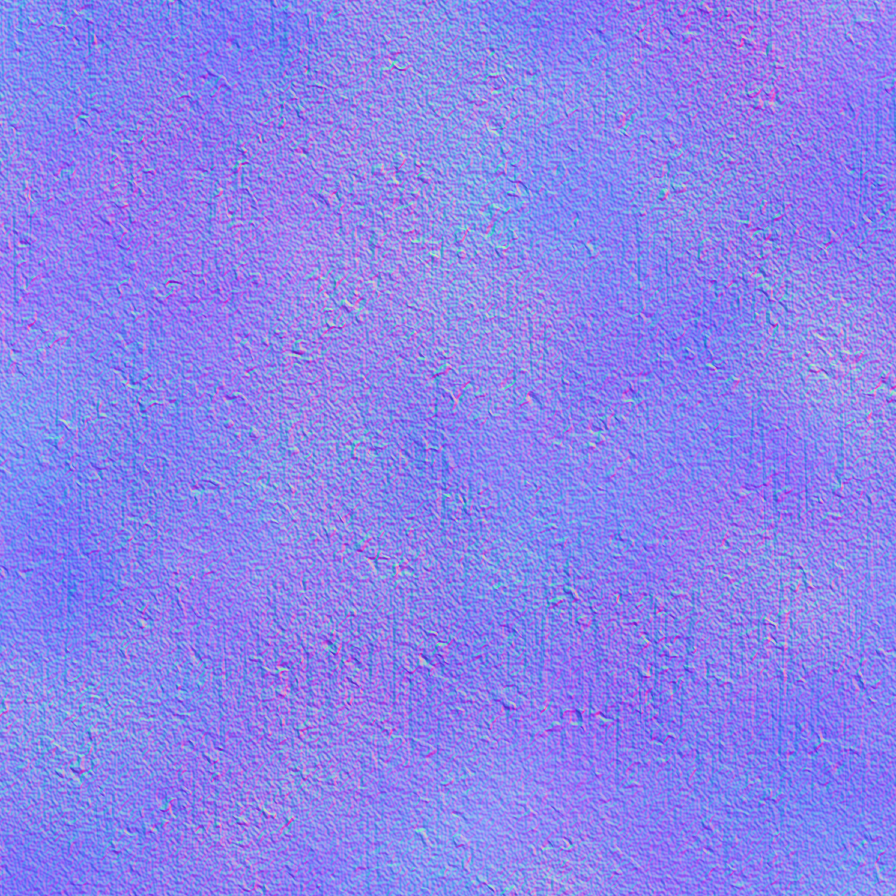
Write a WebGL 2 fragment shader that draws this texture map.

```glsl
#version 300 es
precision highp float;

#define TEXEL (1.0 / 512.0)
#define GRAIN_FREQ 300.0
#define GRAIN_HEIGHT 0.62
#define LUMP_FREQ 85.0
#define LUMP_HEIGHT 1.0
#define STREAK_FREQ 165.0
#define STREAK_DEPTH 0.32
#define STREAK_LEAN 0.24
#define TINT_AMOUNT 0.115
#define SMOOTH_COLOR vec3(0.535, 0.500, 0.972)
#define ROUGH_COLOR vec3(0.575, 0.550, 0.937)

uniform vec2 u_resolution;
out vec4 fragColor;

// Unit gradient from an integer lattice hash
vec2 latticeGradient(vec2 cell) {
    uvec2 q = uvec2(ivec2(cell)) * uvec2(1597334673u, 3812015801u);
    uint h = (q.x ^ q.y) * 1597334673u;
    h = (h ^ (h >> 15u)) * 2246822519u;
    h ^= h >> 13u;
    float angle = float(h & 65535u) / 65536.0 * 6.28319;
    return vec2(cos(angle), sin(angle));
}

float gradientNoise(vec2 p) {
    vec2 i = floor(p), f = p - i;
    vec2 w = f * f * f * (f * (f * 6.0 - 15.0) + 10.0);
    vec2 right = vec2(1.0, 0.0), up = vec2(0.0, 1.0);
    float a = dot(latticeGradient(i), f);
    float b = dot(latticeGradient(i + right), f - right);
    float c = dot(latticeGradient(i + up), f - up);
    float d = dot(latticeGradient(i + 1.0), f - 1.0);
    return mix(mix(a, b, w.x), mix(c, d, w.x), w.y);
}

// Rotated octaves for broad, cloudy variation
float clouds(vec2 p) {
    const mat2 turn = mat2(0.8, 0.6, -0.6, 0.8);
    float sum = 0.0, weight = 1.0;
    for (int i = 0; i < 5; i++) {
        sum += weight * gradientNoise(p);
        p = turn * p * 2.1 + 13.7;
        weight *= 0.55;
    }
    return sum;
}

// Thin upright scratches in loose groups: grooves positive, ridges negative
float streaks(vec2 p) {
    float shift = 4.0 * gradientNoise(vec2(p.x * 43.0, 5.5));
    float column = gradientNoise(vec2(p.x * STREAK_FREQ, p.y * 11.0 + shift));
    float group = gradientNoise(vec2(p.x * 13.0, p.y * 5.0) + 31.3);
    float grooves = smoothstep(0.08, 0.52, column);
    float ridges = smoothstep(0.12, 0.55, -column);
    return (grooves - 0.65 * ridges) * smoothstep(-0.35, 0.35, group);
}

// Ragged crumbs and pits, denser in some places
float lumps(vec2 p) {
    vec2 warp = vec2(gradientNoise(p * 95.0), gradientNoise(p * 95.0 + 37.0));
    vec2 q = mat2(0.8, 0.6, -0.6, 0.8) * (p + 0.007 * warp);
    float crumbs = smoothstep(0.12, 0.50, gradientNoise(q * LUMP_FREQ));
    float pits = smoothstep(0.25, 0.55, gradientNoise(q * LUMP_FREQ * 0.7 + 71.0));
    float spread = smoothstep(-0.35, 0.40, gradientNoise(p * 17.0 + 47.0));
    return (crumbs - 1.2 * pits) * spread;
}

// Three octaves of sandy grain
float grain(vec2 p) {
    const mat2 turn = mat2(0.96, 0.28, -0.28, 0.96);
    float fine = gradientNoise(p * GRAIN_FREQ * vec2(1.0, 0.9));
    float medium = gradientNoise(turn * p * GRAIN_FREQ * 0.53 + 19.0);
    float coarse = gradientNoise(p * turn * GRAIN_FREQ * 0.27 + 83.0);
    return fine + 0.8 * medium + 0.8 * coarse;
}

// Surface height, measured in texels
float surfaceHeight(vec2 p, float roughness) {
    float relief = GRAIN_HEIGHT * grain(p) + LUMP_HEIGHT * lumps(p);
    return relief * mix(0.78, 1.15, roughness) - STREAK_DEPTH * streaks(p);
}

void main() {
    vec2 p = gl_FragCoord.xy / u_resolution;

    // Worn areas are smoother and bluer, rough ones are paler
    float roughness = smoothstep(-0.55, 0.50, clouds(p * 3.0 + 7.3));
    vec2 tint = TINT_AMOUNT * vec2(clouds(p * 3.5 + 23.1), clouds(p * 3.5 + 59.7));

    // Central differences across one texel
    vec2 dx = vec2(0.5 * TEXEL, 0.0), dy = dx.yx;
    vec2 slope = vec2(surfaceHeight(p - dx, roughness) - surfaceHeight(p + dx, roughness),
                      surfaceHeight(p - dy, roughness) - surfaceHeight(p + dy, roughness));
    slope.x -= STREAK_LEAN * streaks(p);
    vec2 tilt = slope * inversesqrt(1.0 + dot(slope, slope));

    // Encode the tilt as colour
    vec3 color = mix(SMOOTH_COLOR, ROUGH_COLOR, roughness);
    color.rg += 0.5 * tilt + tint * vec2(0.85, 1.0);
    color.b -= 0.32 * dot(tilt, tilt);
    fragColor = vec4(clamp(color, 0.0, 1.0), 1.0);
}
```
